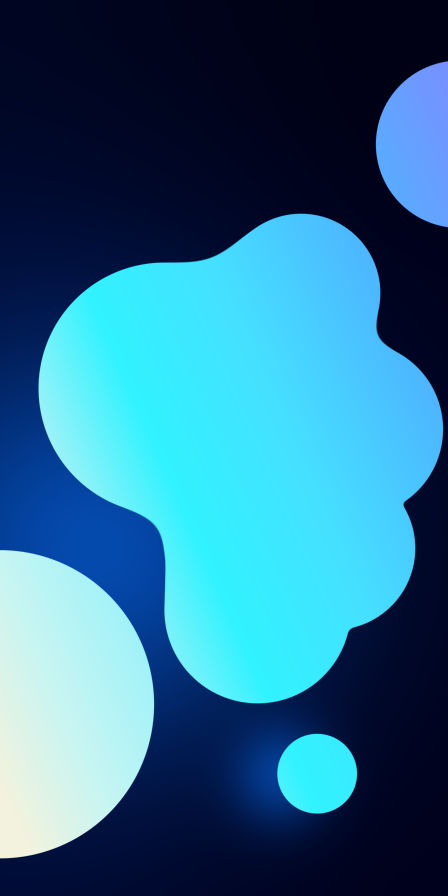
This background is drawn by a Shadertoy shader. Its source:

```glsl
#define NIGHT_LEFT vec3(0.0, 0.035, 0.19)
#define NIGHT_RIGHT vec3(0.0, 0.005, 0.11)
#define GLOW_COLOR vec3(0.015, 0.29, 0.68)
#define GLOW_CENTER vec2(0.21, 0.78)
#define GLOW_SIZE vec2(0.34, 0.32)
#define HALO_CENTER vec2(0.625, 0.272)
#define HALO_SIZE vec2(0.075, 0.08)
#define LIGHT_AXIS vec2(0.914, 0.405)

const int LOBES = 6;
const int BALLS = 3;
const int STOPS = 7;

// Lobes of the blob: center, radius, softness of the join
const vec4 lobes[LOBES] = vec4[](
    vec4(0.367, 1.133, 0.281, 0.010),
    vec4(0.672, 1.346, 0.177, 0.135),
    vec4(0.568, 0.750, 0.198, 0.125),
    vec4(0.575, 0.638, 0.208, 0.030),
    vec4(0.794, 1.042, 0.195, 0.080),
    vec4(0.745, 0.776, 0.182, 0.012));

// Separate balls: center, radius
const vec3 balls[BALLS] = vec3[](
    vec3(1.026, 1.678, 0.187),
    vec3(0.000, 0.428, 0.344),
    vec3(0.708, 0.273, 0.089));

// Light ramp: color, position along the light axis
const vec4 ramp[STOPS] = vec4[](
    vec4(0.95, 0.95, 0.87, 0.10),
    vec4(0.78, 0.96, 0.95, 0.30),
    vec4(0.64, 0.95, 0.97, 0.50),
    vec4(0.19, 0.95, 1.00, 0.725),
    vec4(0.27, 0.88, 1.00, 1.00),
    vec4(0.30, 0.72, 1.00, 1.32),
    vec4(0.46, 0.57, 1.00, 1.65));

float smoothUnion(float a, float b, float k) {
    float h = max(k - abs(a - b), 0.0) / k;
    return min(a, b) - 0.25 * k * h * h;
}

float shapeDistance(vec2 p) {
    float d = 10.0;
    for (int i = 0; i < LOBES; i++)
        d = smoothUnion(d, length(p - lobes[i].xy) - lobes[i].z, lobes[i].w);
    for (int i = 0; i < BALLS; i++)
        d = min(d, length(p - balls[i].xy) - balls[i].z);
    return d;
}

vec3 lightRamp(float t) {
    vec3 color = ramp[0].rgb;
    for (int i = 1; i < STOPS; i++) {
        float start = ramp[i - 1].w;
        float blend = clamp((t - start) / (ramp[i].w - start), 0.0, 1.0);
        color = mix(color, ramp[i].rgb, blend);
    }
    return color;
}

float softSpot(vec2 p, vec2 center, vec2 size) {
    vec2 q = (p - center) / size;
    return exp(-0.5 * dot(q, q));
}

vec3 nightSky(vec2 p) {
    vec3 color = mix(NIGHT_LEFT, NIGHT_RIGHT, smoothstep(-0.1, 0.9, p.x));
    color *= 1.0 - 0.3 * smoothstep(1.3, 2.0, p.y);
    color = mix(color, GLOW_COLOR, softSpot(p, GLOW_CENTER, GLOW_SIZE));
    return mix(color, GLOW_COLOR, 0.8 * softSpot(p, HALO_CENTER, HALO_SIZE));
}

void mainImage(out vec4 fragColor, in vec2 fragCoord) {
    // Canvas spans 1 wide by 2 high
    float pixel = 2.0 / iResolution.y;
    vec2 p = fragCoord * pixel;

    float coverage = smoothstep(0.75 * pixel, -0.75 * pixel, shapeDistance(p));
    vec3 color = mix(nightSky(p), lightRamp(dot(p, LIGHT_AXIS)), coverage);
    fragColor = vec4(color, 1.0);
}
```
